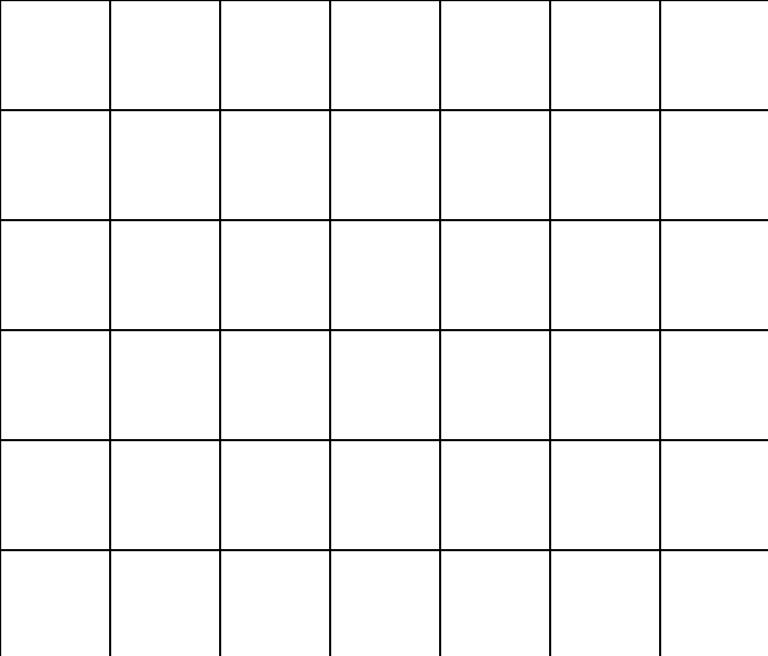
A Shadertoy shader for this pattern:

```glsl
// Square grid of thin black lines on white, anchored at the top left corner.

// Box-filtered coverage of evenly spaced lines along one axis.
float lineCoverage(float position, float spacing, float halfWidth, float pixel) {
    float distanceToLine = abs(mod(position + 0.5 * spacing, spacing) - 0.5 * spacing);
    float overlap = (halfWidth - distanceToLine) / pixel + 0.5;
    return clamp(overlap, 0.0, min(1.0, 2.0 * halfWidth / pixel));
}

void mainImage(out vec4 fragColor, in vec2 fragCoord) {
    // Canvas width is one unit; y runs down from the top edge.
    float pixel = 1.0 / iResolution.x;
    vec2 fromTopLeft = vec2(fragCoord.x, iResolution.y - fragCoord.y) * pixel;

    // Just under seven cells across and six down.
    float cellSize = 110.0 / 768.0;
    float halfWidth = 1.05 / 768.0;
    vec2 gridPoint = fromTopLeft - 0.15 / 768.0;

    float vertical = lineCoverage(gridPoint.x, cellSize, halfWidth, pixel);
    float horizontal = lineCoverage(gridPoint.y, cellSize, halfWidth, pixel);

    // Ink over paper, joined where lines cross.
    float ink = 1.0 - (1.0 - vertical) * (1.0 - horizontal);
    fragColor = vec4(mix(vec3(1.0), vec3(0.0), ink), 1.0);
}
```
